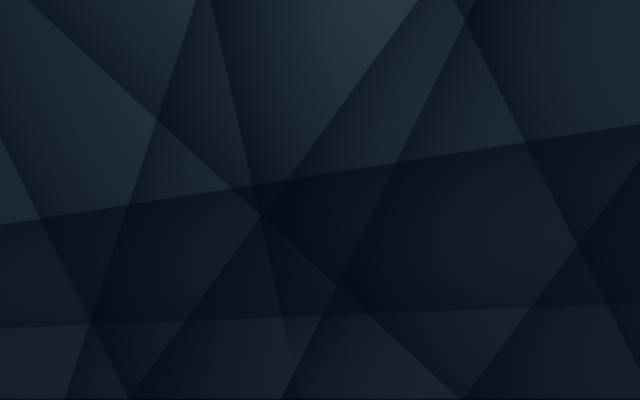
Reproduce this background procedurally as a WebGL 1 fragment shader.

```glsl
precision highp float;
// Dark slate backdrop of crossing diagonal folds, each casting a soft navy shadow.

uniform vec2 u_resolution;

#define ASPECT 1.6
#define FOLD_DEPTH 0.48
#define FOLD_REACH 0.19
#define BAND_DEPTH 0.53
#define BAND_REACH 0.27
#define FLOOR_DEPTH 0.34
#define FLOOR_REACH 0.15
#define LIGHT_POS vec2(0.88, 1.0)
#define LIGHT_FALLOFF 0.44
#define NAVY vec3(0.003, 0.030, 0.092)
#define SLATE vec3(0.168, 0.218, 0.268)
#define GRAIN 0.004

float hash(vec2 p) {
    return fract(sin(dot(p, vec2(12.9898, 78.233))) * 43758.5453);
}

// Signed distance to the line a-b, positive on the left of travel
float lineSide(vec2 p, vec2 a, vec2 b) {
    vec2 dir = normalize(b - a);
    return dot(p - a, vec2(-dir.y, dir.x));
}

// Smooth step across an edge, about two pixels wide
float edge(float d) {
    float soft = 1.0 / u_resolution.y;
    return smoothstep(-soft, soft, d);
}

// Light left after a shadow that starts at d = 0 and fades outward
float shadow(float d, float depth, float reach) {
    return 1.0 - depth * edge(d) * exp(-max(d, 0.0) / reach);
}

// Fold from the top edge to the bottom edge, positive on its right
float foldSide(vec2 p, float topX, float bottomX) {
    return lineSide(p, vec2(topX, 1.0), vec2(bottomX, 0.0));
}

float fold(vec2 p, float topX, float bottomX) {
    return shadow(foldSide(p, topX, bottomX), FOLD_DEPTH, FOLD_REACH);
}

void main() {
    vec2 p = gl_FragCoord.xy / u_resolution * vec2(ASPECT, 1.0);

    // Broad light from the top centre
    float light = 1.12 - LIGHT_FALLOFF * length(p - LIGHT_POS);

    // Folds leaning to the right on their way down
    light *= fold(p, -0.169, 0.323);
    light *= fold(p, 0.068, 1.152);
    light *= fold(p, 1.135, 1.636);

    // Folds leaning to the left on their way down
    light *= fold(p, 0.490, 0.160);
    light *= fold(p, 1.045, 0.319);
    light *= fold(p, 1.896, 1.156);
    float middle = foldSide(p, 1.188, 0.702);
    light *= shadow(middle, FOLD_DEPTH, FOLD_REACH);

    // Wide band: dark below its upper edge, dark above its lower edge
    float bandTop = lineSide(p, vec2(ASPECT, 0.690), vec2(0.0, 0.4375));
    float bandFloor = lineSide(p, vec2(0.0, 0.179), vec2(ASPECT, 0.242));
    light *= shadow(bandTop, BAND_DEPTH, BAND_REACH);
    light *= shadow(bandFloor, FLOOR_DEPTH, FLOOR_REACH);

    // Steep fold: shadow on its right, but on its left past the middle fold
    float steep = foldSide(p, 0.526, 0.752);
    float depth = FOLD_DEPTH * smoothstep(0.04, 0.30, p.y);
    light *= shadow(steep, depth, FOLD_REACH);
    light *= shadow(-steep, 0.6 * FOLD_DEPTH * edge(middle), FOLD_REACH);

    // Colour, thin dark base line and a little grain against banding
    vec3 color = mix(NAVY, SLATE, clamp(light, 0.0, 1.0));
    color *= mix(0.4, 1.0, edge(p.y - 0.003));
    color += GRAIN * (hash(gl_FragCoord.xy) - 0.5);
    gl_FragColor = vec4(color, 1.0);
}
```
